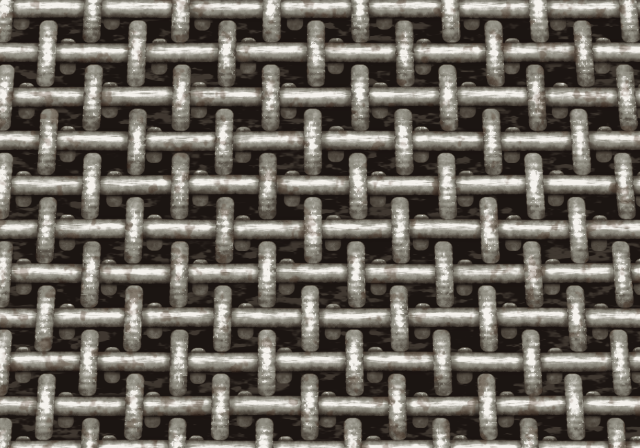
This texture is drawn by a Shadertoy shader. Its source:

```glsl
// Woven steel mesh: straight horizontal rods, gripped by crimped upright loops
// that alternate from row to row, with a dim second layer in the dark gaps.
// Each layer is a distance shape in its own repeating cell, shaded as a cylinder.

const vec2 PITCH = vec2(0.0997, 0.0986);   // column and row spacing, canvas heights
const vec2 ORIGIN = vec2(0.0075, 0.0190);  // first crossing, from the top left
const vec2 TAPER = vec2(0.013, 0.006);     // columns close up toward the bottom
const float ROD_RADIUS = 0.0222;
const vec2 LOOP_HALF = vec2(0.0208, 0.0740);
const vec2 BACK_HALF = vec2(0.0185, 0.0400);
const vec2 BACK_OFFSET = vec2(0.0470, 0.0080);
const float RIDGE_PITCH = 0.0140;
const float LEAN = 0.009;
const vec3 GAP_COLOR = vec3(0.10, 0.075, 0.065);
const vec3 SHADE_COLOR = vec3(0.29, 0.26, 0.225);
const vec3 STEEL_COLOR = vec3(0.56, 0.55, 0.505);
const vec3 GLINT_COLOR = vec3(0.96, 0.95, 0.93);
const vec3 RUST_COLOR = vec3(0.33, 0.23, 0.17);

float hash(vec2 p) {
    vec3 q = fract(vec3(p.xyx) * 0.1031);
    q += dot(q, q.yzx + 33.33);
    return fract((q.x + q.y) * q.z);
}

float noise(vec2 p) {
    vec2 i = floor(p), f = fract(p);
    f = f * f * (3.0 - 2.0 * f);
    return mix(mix(hash(i), hash(i + vec2(1, 0)), f.x),
               mix(hash(i + vec2(0, 1)), hash(i + vec2(1, 1)), f.x), f.y);
}

float fbm(vec2 p) {
    return 0.55 * noise(p) + 0.3 * noise(p * 2.1 + 7.3) + 0.15 * noise(p * 4.3 + 19.1);
}

float roundBox(vec2 p, vec2 halfSize, float radius) {
    vec2 q = abs(p) - halfSize + radius;
    return length(max(q, 0.0)) + min(max(q.x, q.y), 0.0) - radius;
}

float bell(float x, float width) {
    return exp(-x * x / (width * width));
}

// Tone from 0 (gap) to 1 (glint)
vec3 steel(float tone) {
    vec3 c = mix(GAP_COLOR, SHADE_COLOR, smoothstep(0.0, 0.27, tone));
    c = mix(c, STEEL_COLOR, smoothstep(0.22, 0.60, tone));
    return mix(c, GLINT_COLOR, smoothstep(0.55, 1.0, tone));
}

void mainImage(out vec4 fragColor, in vec2 fragCoord) {
    float px = 1.0 / iResolution.y;
    vec2 p = fragCoord * px;
    p.y = 1.0 - p.y;
    float grain = fbm(p * 95.0);
    float speck = noise(p * 210.0 + 31.0);
    float rust = smoothstep(0.60, 0.78, fbm(p * 38.0 + 50.0)) * 0.6;

    vec2 w = p - ORIGIN;
    w.x += p.x * TAPER.x * p.y + TAPER.y * p.y;
    vec2 cell = w / PITCH;

    // Nearest rod, and the distance along it to its nearest loop
    float row = round(cell.y);
    float dy = w.y - row * PITCH.y + 0.0012 * sin(p.x * 9.0 + row * 2.4);
    float halfSteps = (cell.x - row) * 0.5;
    float along = (halfSteps - round(halfSteps)) * 2.0 * PITCH.x;
    vec2 rodId = vec2(round(halfSteps), row) + 40.0;

    // Dark gap with faint traces of the rear layer
    float tone = 0.03 + 0.16 * smoothstep(0.52, 0.75, fbm(p * vec2(30.0, 70.0) + 3.0));

    // Rear loops peeping out above and below each rod
    vec2 b = vec2(along, dy) - BACK_OFFSET;
    b.x += (hash(rodId) - 0.5) * 0.014;
    float backShade = sqrt(max(0.0, 1.0 - pow(b.x / BACK_HALF.x, 2.0)));
    float backTone = mix(0.66, 0.34, smoothstep(-0.030, 0.022, dy));
    backTone *= (0.45 + 0.55 * backShade) * (0.65 + 0.7 * grain);
    backTone += 0.25 * smoothstep(0.6, 0.85, speck) * step(dy, 0.0);
    float backMask = 1.0 - smoothstep(-px, px, roundBox(b, BACK_HALF, 0.015));
    tone = mix(tone, backTone, backMask);
    tone *= mix(0.35, 1.0, smoothstep(0.0, 0.010, abs(dy) - ROD_RADIUS));

    // Rods: streaked highlight above the axis, shade beneath and beside the loops
    float u = dy / ROD_RADIUS;
    float streak = fbm(vec2(p.x * 28.0, p.y * 230.0) + row * 5.0);
    float rodTone = 0.20 + 0.36 * sqrt(max(0.0, 1.0 - u * u));
    rodTone += bell(u + 0.28, 0.38) * (0.12 + 0.62 * streak);
    rodTone -= 0.20 * smoothstep(0.25, 0.95, u) + 0.08 * rust;
    rodTone += 0.26 * (grain - 0.5);
    rodTone *= mix(0.60, 1.0, smoothstep(0.0, 0.016, abs(along) - LOOP_HALF.x));
    float rodMask = 1.0 - smoothstep(-px, px, abs(dy) - ROD_RADIUS);
    tone = mix(tone, rodTone, rodMask);

    // Loops: every second row of each column, leaning outward to the sides
    float column = round(cell.x);
    float loopRow = 2.0 * round((cell.y - column) * 0.5) + column;
    vec2 loopId = vec2(column, loopRow) + 40.0;
    vec2 d = w - vec2(column, loopRow) * PITCH;
    d.x -= (p.x - 0.55) * LEAN * d.y / LOOP_HALF.y + (hash(loopId) - 0.5) * 0.005;
    d.y -= 0.002;
    float ridge = 0.5 + 0.5 * cos(6.2832 * d.y / RIDGE_PITCH + hash(loopId + 9.0) * 3.0);
    float crown = 1.0 - smoothstep(0.040, 0.066, abs(d.y));
    float s = d.x / LOOP_HALF.x;
    float loopTone = 0.22 + 0.38 * sqrt(max(0.0, 1.0 - s * s));
    loopTone += bell(s + 0.05, 0.48) * bell(d.y + 0.008, 0.032) * (0.20 + 0.55 * grain);
    loopTone += (ridge - 0.55) * crown * 0.20 * bell(s, 0.75);
    loopTone += 0.34 * (grain - 0.5) + 0.10 * (hash(loopId + 4.0) - 0.5);
    loopTone -= 0.17 * smoothstep(0.020, 0.072, d.y) + 0.08 * rust;
    loopTone += 0.18 * smoothstep(0.72, 0.9, speck) * crown;
    float edge = roundBox(d, LOOP_HALF - vec2(0.001 * (1.0 - ridge) * crown, 0.0), 0.016);
    float loopMask = 1.0 - smoothstep(-px, px, edge);
    tone = mix(tone, loopTone, loopMask);

    vec3 color = steel(clamp(tone, 0.0, 1.0));
    color = mix(color, RUST_COLOR, rust * 0.5 * max(rodMask, loopMask));
    fragColor = vec4(color, 1.0);
}
```
